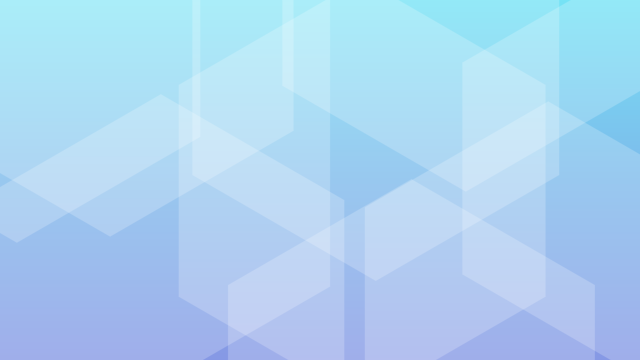
A Shadertoy shader for this background:

```glsl
// Translucent white hexagons overlapping on a cyan to periwinkle gradient.

const vec3 SKY_TOP    = vec3(0.32, 0.86, 0.95);
const vec3 SKY_MIDDLE = vec3(0.355, 0.655, 0.90);
const vec3 SKY_BOTTOM = vec3(0.40, 0.49, 0.87);
const vec3 PANE_TINT  = vec3(1.0);
const float PANE_ALPHA = 0.21;
const float APOTHEM = 0.5095;      // half width of a pane, in canvas heights
const float WIDE_APOTHEM = 1.1;

// Each pane: centre (from the canvas centre, in heights) and apothem
const int PANE_COUNT = 10;
const vec3 PANES[PANE_COUNT] = vec3[PANE_COUNT](
    vec3( 0.117, -0.030, APOTHEM),
    vec3( 0.155,  0.308, APOTHEM),
    vec3( 0.405,  0.556, APOTHEM),
    vec3( 0.905,  0.032, APOTHEM),
    vec3( 0.254, -0.586, APOTHEM),
    vec3( 0.634, -0.370, APOTHEM),
    vec3(-0.442, -0.350, APOTHEM),
    vec3(-0.583,  0.431, APOTHEM),
    vec3(-0.842,  0.414, APOTHEM),
    vec3(-1.072,  0.339, WIDE_APOTHEM)
);

// Signed distance to the sides of a hexagon with a vertex at the top
float hexagon(vec2 p, float apothem) {
    const vec2 SLANT_NORMAL = vec2(0.5, 0.866025);
    p = abs(p);
    return max(p.x, dot(p, SLANT_NORMAL)) - apothem;
}

// Vertical gradient with three stops
vec3 sky(float height) {
    vec3 lower = mix(SKY_BOTTOM, SKY_MIDDLE, clamp(height * 2.0, 0.0, 1.0));
    return mix(lower, SKY_TOP, clamp(height * 2.0 - 1.0, 0.0, 1.0));
}

void mainImage(out vec4 fragColor, in vec2 fragCoord) {
    vec2 p = (fragCoord - 0.5 * iResolution.xy) / iResolution.y;
    float pixel = 1.0 / iResolution.y;
    vec3 color = sky(p.y + 0.5);

    // Layer the panes with smoothed edges
    for (int i = 0; i < PANE_COUNT; i++) {
        float d = hexagon(p - PANES[i].xy, PANES[i].z);
        float coverage = 1.0 - smoothstep(-0.75 * pixel, 0.75 * pixel, d);
        color = mix(color, PANE_TINT, PANE_ALPHA * coverage);
    }

    fragColor = vec4(color, 1.0);
}
```
